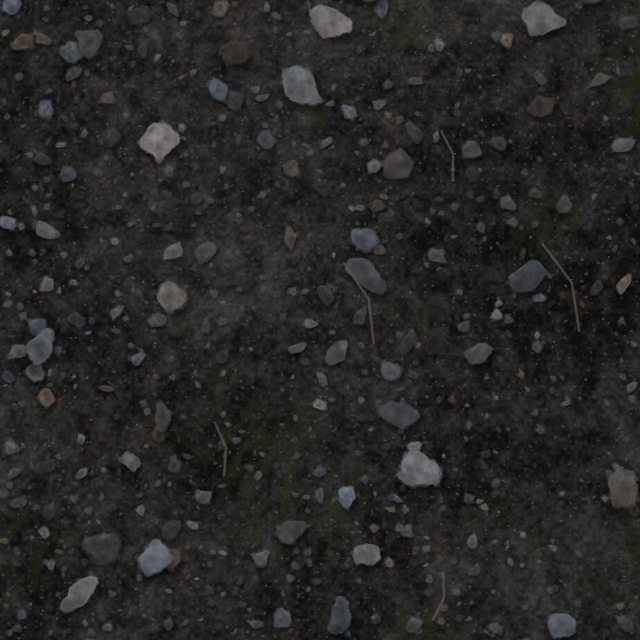
Reproduce this texture procedurally as a WebGL 1 fragment shader.

```glsl
precision highp float;
uniform vec2 u_resolution;

float hash(vec2 p) {
  vec3 q = fract(p.xyx * vec3(0.1031, 0.1030, 0.0973));
  q += dot(q, q.yzx + 33.33);
  return fract((q.x + q.y) * q.z);
}

vec2 hash2(vec2 p) {
  return vec2(hash(p + 17.3), hash(p + 61.7));
}

float noise(vec2 p) {
  vec2 i = floor(p), f = fract(p);
  f = f * f * (3.0 - 2.0 * f);
  return mix(mix(hash(i), hash(i + vec2(1, 0)), f.x),
             mix(hash(i + vec2(0, 1)), hash(i + vec2(1, 1)), f.x), f.y);
}

float fbm(vec2 p) {
  float sum = 0.0, gain = 0.5;
  for (int i = 0; i < 5; i++) {
    sum += gain * noise(p);
    p = mat2(1.6, 1.2, -1.2, 1.6) * p + 9.1;
    gain *= 0.5;
  }
  return sum;
}

vec2 rotate(vec2 p, float angle) {
  float c = cos(angle), s = sin(angle);
  return vec2(c * p.x - s * p.y, s * p.x + c * p.y);
}

// Rounded irregular polygon: 0 at the centre, 1 on the rim
float stoneShape(vec2 p, vec2 seed) {
  p = rotate(p, 6.283 * hash(seed + 3.1));
  p.y *= mix(1.0, 1.7, hash(seed + 5.7));
  float sum = 0.0;
  for (int i = 0; i < 6; i++) {
    float k = float(i);
    float angle = (k + 0.6 * hash(seed + k * 2.3)) * 1.0472;
    float reach = mix(0.65, 1.25, hash(seed + k * 4.1 + 8.0));
    sum += pow(max(dot(p, vec2(cos(angle), sin(angle))) / reach, 0.0), 7.0);
  }
  return pow(sum + 1e-9, 0.1429);
}

vec3 scatterStones(vec3 ground, vec2 uv, float cells, float amount, float radius, float strength) {
  vec2 grid = uv * cells;
  vec3 color = ground;
  for (int y = -1; y <= 1; y++) {
    for (int x = -1; x <= 1; x++) {
      vec2 id = floor(grid) + vec2(x, y);
      vec2 seed = id + cells * 3.0;
      if (hash(seed) > amount) continue;
      float size = radius * mix(0.5, 1.1, hash(seed + 11.9));
      vec2 p = (grid - id - 0.2 - 0.6 * hash2(seed)) / size;
      if (dot(p, p) > 6.0) continue;
      float rim = stoneShape(p, seed) + 0.6 * (fbm(p * 2.0 + seed) - 0.5);
      float blur = min(0.0034 * cells / size, 0.55);

      // Contact shadow, then the lit face
      float shade = 1.0 - smoothstep(0.7, 1.5, stoneShape(p + vec2(-0.08, 0.25), seed));
      color *= 1.0 - 0.45 * shade * strength;
      vec3 tint = mix(vec3(0.34, 0.37, 0.41), vec3(0.42, 0.395, 0.38), hash(seed + 23.0));
      tint = mix(tint, vec3(0.36, 0.29, 0.22), 0.6 * step(0.92, hash(seed + 29.0)));
      tint *= mix(0.75, 1.15, hash(seed + 37.0)) * (1.0 + 0.13 * p.y);
      tint *= 0.65 + 0.75 * fbm(p * 2.2 + seed);
      float cover = 1.0 - smoothstep(1.0 - blur, 1.0 + blur, rim);
      color = mix(color, tint, cover * strength * mix(0.45, 1.0, hash(seed + 41.0)));
    }
  }
  return color;
}

// Sparse, slightly bent dry stalks
vec3 scatterStraws(vec3 ground, vec2 uv) {
  vec3 color = ground;
  vec2 grid = uv * 4.0;
  for (int y = -1; y <= 1; y++) {
    for (int x = -1; x <= 1; x++) {
      vec2 id = floor(grid) + vec2(x, y);
      if (hash(id + 71.0) > 0.2) continue;
      vec2 p = rotate(grid - id - hash2(id + 77.0), 0.8 * hash(id + 81.0) - 0.4);
      float halfLength = mix(0.08, 0.3, hash(id + 87.0));
      p.x += 0.25 * abs(p.y);
      float d = length(vec2(p.x, max(abs(p.y) - halfLength, 0.0)));
      color = mix(color, vec3(0.36, 0.32, 0.30), 0.75 * (1.0 - smoothstep(0.002, 0.014, d)));
    }
  }
  return color;
}

void main() {
  vec2 uv = gl_FragCoord.xy / u_resolution.y;

  // Damp soil with broad patches, clods and fine grain
  float patches = fbm(uv * 4.0 + 2.7);
  float clods = fbm(uv * 38.0 + 5.0);
  float grain = 0.55 * noise(uv * 140.0) + 0.45 * noise(uv * 250.0 + 31.0);
  float light = 0.143 + 0.18 * (patches - 0.49) + 0.17 * (clods - 0.49) + 0.125 * (grain - 0.5);
  vec3 warmth = mix(vec3(0.96, 1.0, 1.04), vec3(1.08, 0.99, 0.92), fbm(uv * 13.0 + 40.0));
  vec3 color = max(light, 0.055) * warmth;

  // Dim moss, streaked like short grass
  float moss = smoothstep(0.57, 0.74, fbm(uv * 6.0 + 63.0));
  float blades = noise(rotate(uv, 0.5) * vec2(130.0, 32.0));
  color = mix(color, vec3(0.14, 0.165, 0.08), moss * smoothstep(0.3, 0.9, blades) * 0.7);

  // Stones from grit to pebbles
  float crowd = mix(0.7, 1.2, smoothstep(1.3, 0.3, uv.x + 0.4 * uv.y));
  color = scatterStones(color, uv, 115.0, 0.25, 0.33, 0.55);
  color = scatterStones(color, uv, 47.0, 0.30 * crowd, 0.32, 0.8);
  color = scatterStones(color, uv, 21.0, 0.28, 0.35, 0.9);
  color = scatterStones(color, uv, 10.0, 0.42, 0.32, 0.95);
  color = scatterStraws(color, uv);

  gl_FragColor = vec4(color, 1.0);
}
```
